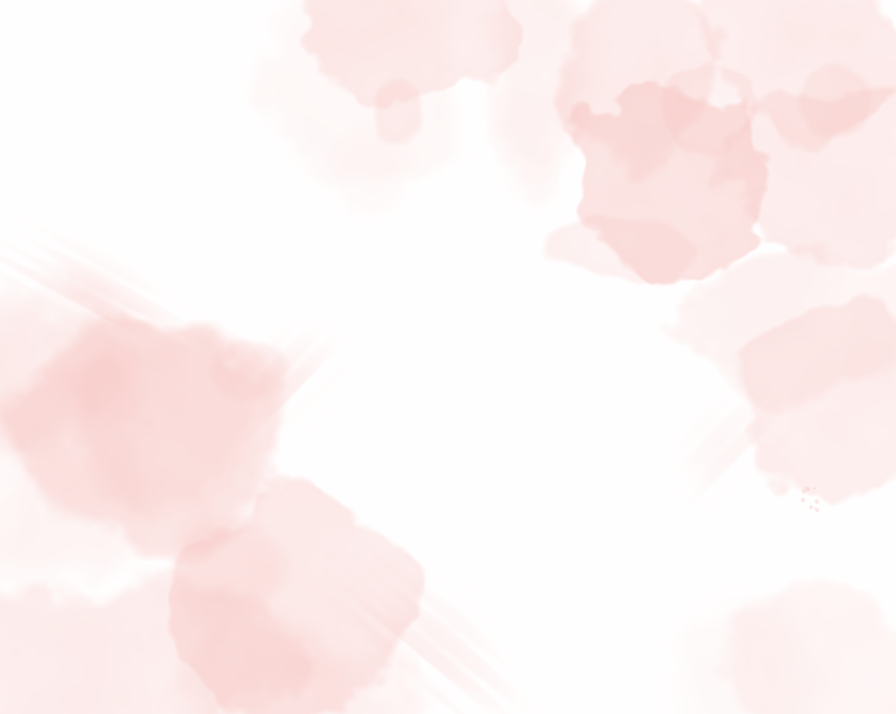
This background is drawn by a Shadertoy shader. Its source:

```glsl
// Blush watercolour washes pooled in the corners of white paper.

const vec3 PAPER = vec3(1.0, 0.997, 0.997);
const vec3 ABSORPTION = vec3(0.13, 0.94, 1.0);

float hash(vec2 p) {
    vec3 q = fract(vec3(p.xyx) * 0.1031);
    q += dot(q, q.yzx + 33.33);
    return fract((q.x + q.y) * q.z);
}

float noise(vec2 p) {
    vec2 cell = floor(p), f = fract(p);
    f = f * f * (3.0 - 2.0 * f);
    return mix(mix(hash(cell), hash(cell + vec2(1, 0)), f.x),
               mix(hash(cell + vec2(0, 1)), hash(cell + vec2(1, 1)), f.x), f.y);
}

float fbm(vec2 p) {
    float sum = 0.0, amplitude = 0.5;
    for (int i = 0; i < 4; i++) {
        sum += amplitude * noise(p);
        p = mat2(1.6, 1.2, -1.2, 1.6) * p + 7.3;
        amplitude *= 0.5;
    }
    return sum / 0.9375;
}

// Elliptical pool with a ragged outline; crisp pools dry with a darker rim.
float wash(vec2 p, vec2 center, vec2 radius, float strength, float softness) {
    vec2 seed = center * 37.0 + 20.0;
    float d = (length((p - center) / radius) - 1.0) * min(radius.x, radius.y);
    d += (fbm(p * 11.0 + seed) - 0.5) * min(0.11, 1.1 * min(radius.x, radius.y));
    float cover = 1.0 - smoothstep(-softness, softness, d);
    float rim = exp(min(d, 0.0) / 0.008) * (1.0 - smoothstep(0.004, 0.02, softness));
    float bloom = 0.65 + 0.7 * fbm(p * 7.0 + seed.yx);
    return strength * cover * (bloom + 0.25 * rim);
}

// Dry-brush strokes running along an angle, fading away from the center.
float bristles(vec2 p, vec2 center, vec2 radius, float angle, float strength) {
    float c = cos(angle), s = sin(angle);
    vec2 q = mat2(c, -s, s, c) * (p - center);
    float grain = noise(vec2(q.x * 7.0, q.y * 95.0) + 40.0);
    vec2 k = q / radius;
    return strength * exp(-2.0 * dot(k, k)) * smoothstep(0.25, 0.9, grain);
}

// Tiny scattered drops.
float splatter(vec2 p, vec2 center, float spread) {
    float ink = 0.0;
    for (int i = 0; i < 9; i++) {
        float n = float(i);
        vec2 offset = vec2(hash(vec2(n, 3.0)), hash(vec2(n, 8.0))) - 0.5;
        float size = 0.001 + 0.002 * hash(vec2(n, 15.0));
        ink += 1.0 - smoothstep(size - 0.001, size + 0.001, length(p - center - offset * spread));
    }
    return min(ink, 1.0);
}

float topWashes(vec2 p) {
    float ink = wash(p, vec2(0.50, 0.90), vec2(0.14, 0.17), 0.03, 0.03);
    ink += wash(p, vec2(0.52, 0.75), vec2(0.05, 0.06), 0.018, 0.025);
    ink += wash(p, vec2(0.57, 0.97), vec2(0.135, 0.12), 0.09, 0.006);
    ink += wash(p, vec2(0.557, 0.84), vec2(0.035, 0.05), 0.07, 0.006);
    ink += wash(p, vec2(0.75, 0.89), vec2(0.075, 0.14), 0.055, 0.025);
    ink += wash(p, vec2(0.93, 0.75), vec2(0.13, 0.135), 0.13, 0.005);
    ink += wash(p, vec2(0.86, 0.655), vec2(0.09, 0.045), 0.06, 0.005);
    ink += wash(p, vec2(0.90, 0.91), vec2(0.10, 0.13), 0.09, 0.012);
    ink += wash(p, vec2(0.985, 0.845), vec2(0.062, 0.065), 0.06, 0.005);
    ink += wash(p, vec2(1.12, 0.95), vec2(0.14, 0.13), 0.085, 0.008);
    ink += wash(p, vec2(1.155, 0.86), vec2(0.052, 0.055), 0.06, 0.008);
    return ink + wash(p, vec2(1.17, 0.75), vec2(0.14, 0.12), 0.085, 0.008);
}

float rightWashes(vec2 p) {
    float ink = wash(p, vec2(1.11, 0.55), vec2(0.16, 0.11), 0.05, 0.012);
    ink += wash(p, vec2(1.18, 0.45), vec2(0.14, 0.14), 0.08, 0.008);
    ink += wash(p, vec2(1.13, 0.06), vec2(0.13, 0.11), 0.05, 0.018);
    ink += wash(p, vec2(1.03, 0.04), vec2(0.10, 0.10), 0.025, 0.05);
    ink += bristles(p, vec2(1.02, 0.37), vec2(0.10, 0.07), 0.8, 0.04);
    return ink + 0.12 * splatter(p, vec2(1.13, 0.30), 0.035);
}

float leftWashes(vec2 p) {
    float ink = wash(p, vec2(0.20, 0.39), vec2(0.19, 0.15), 0.12, 0.018);
    ink += wash(p, vec2(0.05, 0.46), vec2(0.16, 0.10), 0.10, 0.04);
    ink += wash(p, vec2(0.24, 0.40), vec2(0.13, 0.12), 0.08, 0.03);
    ink += wash(p, vec2(0.34, 0.48), vec2(0.05, 0.035), 0.06, 0.008);
    ink += wash(p, vec2(0.08, 0.29), vec2(0.13, 0.09), 0.045, 0.04);
    ink += wash(p, vec2(0.41, 0.16), vec2(0.16, 0.16), 0.09, 0.008);
    ink += wash(p, vec2(0.31, 0.21), vec2(0.07, 0.11), 0.07, 0.025);
    ink += wash(p, vec2(0.15, 0.06), vec2(0.24, 0.12), 0.085, 0.015);
    ink += wash(p, vec2(0.40, 0.02), vec2(0.16, 0.09), 0.06, 0.03);
    ink += bristles(p, vec2(0.13, 0.58), vec2(0.18, 0.07), -0.5, 0.07);
    ink += bristles(p, vec2(0.40, 0.46), vec2(0.09, 0.07), 0.8, 0.07);
    return ink + bristles(p, vec2(0.60, 0.09), vec2(0.16, 0.09), -0.7, 0.06);
}

void mainImage(out vec4 fragColor, in vec2 fragCoord) {
    vec2 p = fragCoord / iResolution.xy * vec2(1.25, 1.0);
    float ink = topWashes(p) + rightWashes(p) + leftWashes(p);
    ink *= 0.9 + 0.2 * fbm(p * 18.0);
    // Layered pigment saturates gently instead of stacking without limit.
    ink = 0.32 * (1.0 - exp(-ink / 0.32));
    fragColor = vec4(PAPER * exp(-ink * ABSORPTION), 1.0);
}
```
